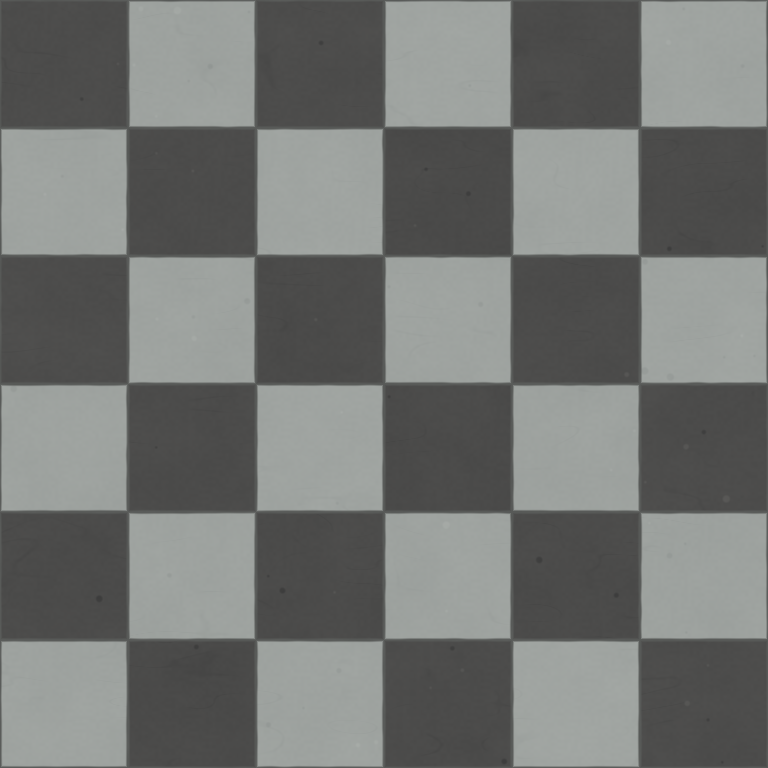
A Shadertoy shader for this pattern:

```glsl
// A six by six checkerboard of matte grey cement tiles with thin soft joints.
// Tiles come from floor/fract of the canvas; value noise adds mottling, uneven
// edges and faint streaks, and hashed cells scatter a few small specks.

const float TILES = 6.0;            // repeats across and down
const vec3 LIGHT = vec3(0.622, 0.640, 0.627);
const vec3 DARK = vec3(0.297, 0.296, 0.292);
const vec3 JOINT = vec3(0.345, 0.353, 0.345);
const float JOINT_HALF = 0.011;     // in tile widths
const float EDGE_SOFT = 0.010;
const float EDGE_WOBBLE = 0.005;
const float TONE_SPREAD = 0.010;    // brightness change between tiles
const float MOTTLE = 0.022;
const float GRAIN = 0.010;
const float STREAK = 0.012;
const float SPECK_GRID = 7.0;       // speck cells per tile
const float SPECK_CHANCE = 0.035;
const float SPECK_DEPTH = 0.05;

float hash(vec2 p) {
    return fract(sin(dot(p, vec2(127.1, 311.7))) * 43758.5453);
}

float noise(vec2 p) {
    vec2 i = floor(p), f = fract(p);
    f = f * f * (3.0 - 2.0 * f);
    return mix(mix(hash(i), hash(i + vec2(1, 0)), f.x),
               mix(hash(i + vec2(0, 1)), hash(i + vec2(1, 1)), f.x), f.y);
}

float fbm(vec2 p) {
    float sum = 0.0, amp = 0.5;
    for (int i = 0; i < 4; i++) {
        sum += amp * noise(p);
        p = p * 2.03 + 17.3;
        amp *= 0.5;
    }
    return sum / 0.9375;
}

// Small round marks: negative is dark, positive is pale.
float specks(vec2 p, float px) {
    vec2 g = p * SPECK_GRID, id = floor(g);
    vec2 centre = 0.25 + 0.5 * vec2(hash(id + 3.1), hash(id + 8.7));
    float radius = mix(0.06, 0.20, pow(hash(id + 5.3), 3.0));
    float soft = max(0.07, px * SPECK_GRID);
    float mark = 1.0 - smoothstep(radius - soft, radius + soft, length(fract(g) - centre));
    float present = step(hash(id + 11.9), SPECK_CHANCE);
    return mark * present * (hash(id + 21.4) < 0.7 ? -1.0 : 0.8);
}

void mainImage(out vec4 fragColor, in vec2 fragCoord) {
    vec2 p = fragCoord / iResolution.xy * TILES;
    float px = TILES / min(iResolution.x, iResolution.y);
    vec2 tile = floor(p);
    vec2 f = fract(p);

    // Checker colour with a slight tone of its own per tile
    float odd = mod(tile.x + tile.y, 2.0);
    vec3 col = mix(LIGHT, DARK, odd);
    col += TONE_SPREAD * (hash(tile + 2.6) - 0.5);

    // Surface: cloudy mottling, fine grain, faint streaks, specks
    vec2 q = p + 13.0 * vec2(hash(tile), hash(tile + 7.0));
    float wear = MOTTLE * (fbm(q * 3.0) - 0.5);
    wear += GRAIN * (noise(q * 38.0) - 0.5);
    vec2 bent = q + 0.15 * noise(q * 2.0);
    float line = abs(noise(bent * vec2(2.5, 9.0)) - 0.5);
    wear -= STREAK * (1.0 - smoothstep(0.0, 0.05, line)) * smoothstep(0.55, 0.8, noise(q * 3.5 + 40.0));
    wear += SPECK_DEPTH * specks(p, px) * mix(0.6, 1.0, odd);
    col += wear * vec3(1.0, 0.98, 0.93);

    // Joints, with slightly uneven tile edges
    vec2 toEdge = min(f, 1.0 - f);
    float d = min(toEdge.x, toEdge.y) + EDGE_WOBBLE * (noise(p * 9.0) - 0.5);
    float soft = max(EDGE_SOFT, px * 0.75);
    float joint = 1.0 - smoothstep(JOINT_HALF - soft, JOINT_HALF + soft, d);
    vec3 jointCol = JOINT + 0.03 * (fbm(p * 5.0 + 60.0) - 0.5);
    col = mix(col, jointCol, joint);

    fragColor = vec4(clamp(col, 0.0, 1.0), 1.0);
}
```
